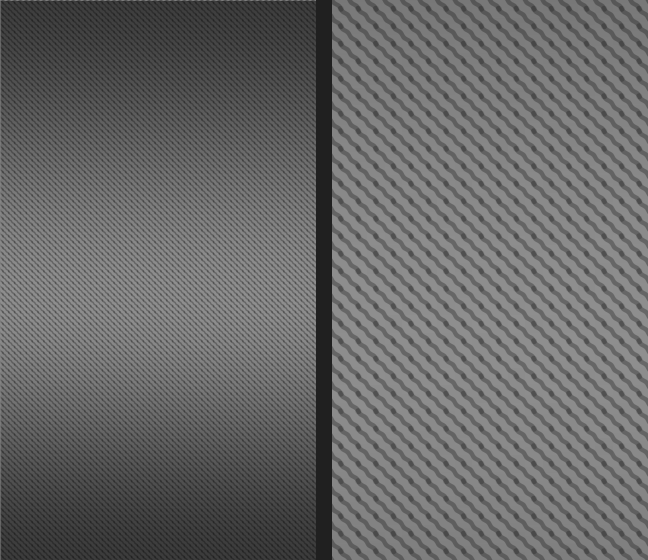
Left: the whole. Right: its middle third, enlarged.
Write a Shadertoy shader that draws this texture.

```glsl
// Fine diagonal carbon weave, lit by a soft horizontal band of grey light.

const float TAU = 6.2831853;
const vec2 REPEATS = vec2(54.0, 96.0);
const vec3 EDGE_GREY = vec3(0.215);
const vec3 BAND_GREY = vec3(0.515);
const vec3 RIM_GREY = vec3(0.55);

// Sine-free hash, one value per weave cell.
float hash(vec2 cell) {
    vec3 q = fract(vec3(cell.xyx) * 0.1031);
    q += dot(q, q.yzx + 33.33);
    return fract((q.x + q.y) * q.z);
}

// Smooth coverage of a shape whose signed distance is d.
float coverage(float d, float softness) {
    return 1.0 - smoothstep(-softness, softness, d);
}

// Vertical light: dim at both ends, brightest just below the middle.
vec3 sheen(float height) {
    float below = smoothstep(-0.02, 0.47, height);
    float above = 1.0 - smoothstep(0.47, 1.05, height);
    return mix(EDGE_GREY, BAND_GREY, below * above);
}

// Slightly wavy groove falling from upper left to lower right.
float groove(vec2 p, float halfWidth, float softness) {
    float wave = 0.05 * sin(TAU * (p.x - p.y));
    float across = abs(fract(p.x + p.y + wave + 0.5) - 0.5);
    return coverage(across * 0.7071 - halfWidth, softness);
}

// Dark pit at the centre of each cell, where the threads cross.
float pit(vec2 p, float radius, float softness) {
    return coverage(length(fract(p) - 0.5) - radius, softness);
}

// Brightness factor of the woven surface.
float weave(vec2 p, float softness) {
    float variation = hash(floor(p)) - 0.5;
    float shade = 1.08 + 0.015 * variation;
    shade -= 0.30 * groove(p, 0.13, softness);
    shade -= (0.16 + 0.03 * variation) * pit(p, 0.17, softness);
    return shade;
}

// Pale rim on the left side and a broken one along the top.
float rim(vec2 uv, float cellX, vec2 pixel) {
    float left = coverage(uv.x - 0.0022, pixel.x * 0.5);
    float top = coverage(1.0 - uv.y - 0.0013, pixel.y * 0.5);
    float dashes = 0.65 + 0.35 * cos(TAU * cellX);
    return max(left * 0.65, top * dashes);
}

void mainImage(out vec4 fragColor, in vec2 fragCoord) {
    vec2 pixel = 1.0 / iResolution.xy;
    vec2 uv = fragCoord * pixel;
    vec2 p = uv * REPEATS;
    float softness = max(REPEATS.x * pixel.x, REPEATS.y * pixel.y) * 0.7;

    vec3 color = sheen(uv.y) * weave(p, softness);
    color = mix(color, RIM_GREY, rim(uv, p.x, pixel));
    fragColor = vec4(color, 1.0);
}
```
